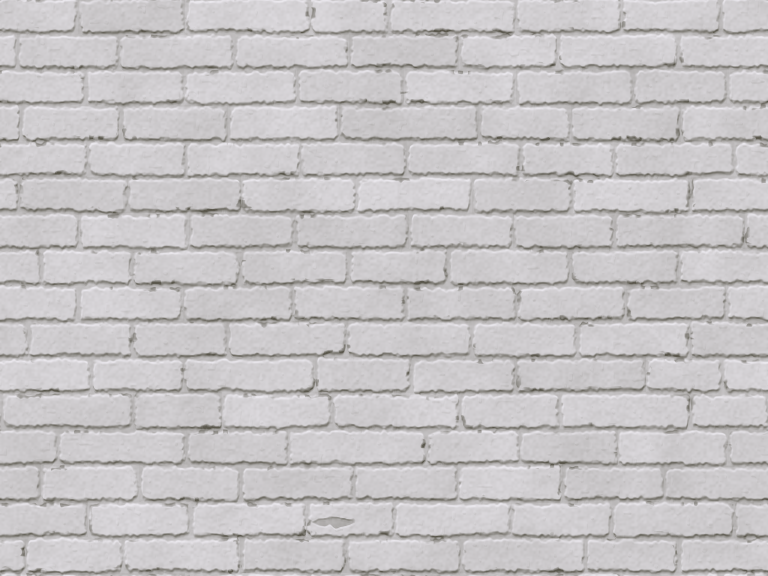
Write a Shadertoy shader that draws this texture.

```glsl
// Painted white brick wall: 16 running-bond courses of 7 worn bricks, lit from above.

const vec2 BRICKS = vec2(7.0, 16.0);      // repeats across and down
const float BRICK_ASPECT = 3.05;          // brick length in course heights
const vec2 JOINT = vec2(0.065, 0.075);    // half widths of head and bed joints
const vec2 COURSE = vec2(3.0 / 64.0, 1.0 / 16.0); // one course height on the canvas
const vec3 PAINT = vec3(0.81, 0.80, 0.81);
const vec3 GRIME = vec3(0.46, 0.45, 0.42);

struct Brick {
    vec2 id;      // column and course, wrapped
    vec2 local;   // position inside the brick, 0 to 1
    float edge;   // distance inside the brick outline, in course heights
};

float hash(vec2 p) {
    vec3 q = fract(p.xyx * 0.1031);
    q += dot(q, q.yzx + 33.33);
    return fract((q.x + q.y) * q.z);
}

// Value noise that wraps after a whole number of cells
float noise(vec2 uv, vec2 period) {
    vec2 p = uv * period;
    vec2 i = floor(p);
    vec2 f = fract(p);
    f = f * f * (3.0 - 2.0 * f);
    vec2 a = mod(i, period);
    vec2 b = mod(i + 1.0, period);
    return mix(mix(hash(a), hash(vec2(b.x, a.y)), f.x),
               mix(hash(vec2(a.x, b.y)), hash(b), f.x), f.y);
}

// Noise centred on zero, with square cells on a 4:3 canvas
float grain(vec2 uv, float scale) {
    return noise(uv, vec2(4.0, 3.0) * scale) - 0.5;
}

Brick findBrick(vec2 uv) {
    vec2 p = uv * BRICKS;
    p.y += 0.07 * (noise(uv, vec2(14.0, 16.0)) - 0.5) - 0.09;
    float course = floor(p.y);
    float row = mod(course, BRICKS.y);
    p.x -= mix(0.2, 0.7, mod(row, 2.0));

    // Nearest head joint, nudged so that brick lengths vary
    float joint = floor(p.x + 0.5);
    float j = 2.0 * hash(vec2(mod(joint, BRICKS.x), row + 31.0)) - 1.0;
    float bound = joint + 0.05 * j + 0.14 * j * j * j;
    float column = p.x > bound ? joint : joint - 1.0;

    // Rounded outline with a ragged edge
    float y = p.y - course;
    vec2 inset = vec2(abs(p.x - bound) * BRICK_ASPECT, min(y, 1.0 - y)) - JOINT;
    inset += 0.07 * grain(uv, 24.0) + 0.06 * grain(uv, 56.0);
    float radius = 0.12;
    float edge = radius - length(max(radius - inset, 0.0));
    return Brick(vec2(mod(column, BRICKS.x), row), vec2(p.x - column, y), edge);
}

// Flaked hollow on a few bricks
float spall(Brick b, vec2 uv) {
    float chosen = step(0.975, hash(b.id + 57.0));
    vec2 d = (b.local - vec2(0.35, 0.42)) / vec2(0.17, 0.16);
    float r = length(d) + 0.9 * grain(uv, 32.0);
    return chosen * (1.0 - smoothstep(0.75, 1.0, r));
}

// Paint chipped away along some brick edges
float chips(Brick b, vec2 uv) {
    float place = smoothstep(0.66, 0.82, noise(uv, vec2(40.0, 48.0)));
    float ragged = smoothstep(-0.1, 0.2, grain(uv, 40.0));
    return place * ragged * (1.0 - smoothstep(0.02, 0.08, abs(b.edge - 0.01)));
}

float surfaceHeight(vec2 uv) {
    Brick b = findBrick(uv);
    float face = smoothstep(-0.05, 0.06, b.edge);
    float blobs = smoothstep(0.28, 0.45, grain(uv, 36.0));
    float rough = 0.16 * grain(uv, 30.0) + 0.14 * grain(uv, 60.0);
    return face + rough + 0.14 * blobs - 0.35 * spall(b, uv);
}

void mainImage(out vec4 fragColor, in vec2 fragCoord) {
    vec2 uv = fragCoord / iResolution.xy;
    Brick b = findBrick(uv);

    // Relief light: upward slopes brighten, overhangs darken
    float h = surfaceHeight(uv);
    float lit = h - surfaceHeight(uv + COURSE * vec2(-0.015, 0.05));
    float overhang = max(surfaceHeight(uv + COURSE * vec2(0.0, 0.11)) - h - 0.2, 0.0);
    float light = 1.0 + 0.3 * max(lit, 0.0) + 0.75 * min(lit, 0.0) - 0.28 * overhang;

    // Mortar tone, brick tint and blotchy paint
    float mortar = 1.0 - smoothstep(-0.03, 0.04, b.edge);
    light -= 0.2 * mortar;
    light += 0.1 * (hash(b.id + 11.0) - 0.5);
    light += 0.12 * grain(uv, 6.0) + 0.1 * grain(uv, 64.0);

    // Wear
    light -= 0.65 * chips(b, uv) + 0.4 * spall(b, uv);

    vec3 color = mix(GRIME, PAINT, clamp(light, -0.3, 1.3));
    fragColor = vec4(color, 1.0);
}
```
